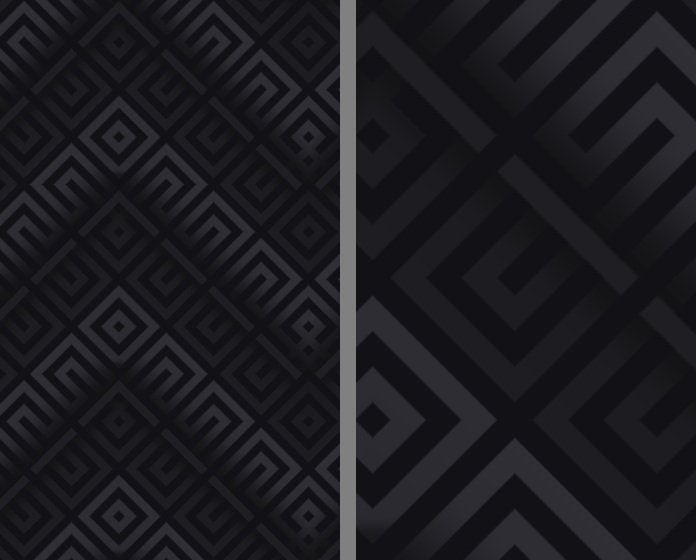
Left, the full canvas; right, a detail of the centre.
This pattern is drawn by a WebGL 1 fragment shader. Its source:

```glsl
precision highp float;
uniform vec2 u_resolution;

float band(float d, float centre) {
  return abs(d - centre) - 0.5;
}

float squareRings(vec2 p) {
  float d = max(abs(p.x), abs(p.y));
  return min(band(d, 1.0), band(d, 3.0));
}

// Nested arch: two arms leave through the lower edge, the other two are joined.
float keyArch(vec2 p) {
  float d = max(abs(p.x), p.y);
  float arch = min(band(d, 1.0), band(d, 3.0));
  arch = max(arch, min(p.x, -3.5 - p.y));
  vec2 joint = abs(p - vec2(2.0, -3.0)) - vec2(1.5, 0.5);
  return min(arch, max(joint.x, joint.y));
}

// Closed rings with two arms running on through the lower edge.
float openRings(vec2 p) {
  float arms = max(band(abs(p.x + 2.0), 1.0), p.y);
  return min(squareRings(p), arms);
}

void main() {
  // Eight columns per mirrored repeat, four half-cells down.
  vec2 uv = gl_FragCoord.xy / u_resolution.y;
  vec2 q = vec2(uv.x, 1.0 - uv.y) * 11.815 - vec2(2.508, 2.892);
  q.x = abs(mod(q.x + 4.0, 8.0) - 4.0);

  // Diagonal cells, eight strand widths across.
  vec2 diagonal = vec2(q.x + q.y, q.x - q.y) * 0.5;
  vec2 cell = floor(diagonal + 0.5);
  vec2 p = (diagonal - cell) * 8.0;
  float kind = cell.x + cell.y;

  // Every second row of cells is dim and turned half round.
  bool dim = mod(cell.y, 2.0) > 0.5;
  if (dim) {
    p = -p;
    kind = 4.0 - kind;
  }
  if (mod(kind, 2.0) < 0.5) p.x = -p.x;

  float strand = squareRings(p);
  if (kind > 3.5) strand = openRings(p);
  else if (kind > 0.5) strand = keyArch(p);

  // Bright strands fade toward the weave; dim ones pass under a cross strand.
  float light = kind < 0.5 ? 0.172 : mix(0.085, 0.178, smoothstep(-4.2, 0.5, p.y));
  if (dim) {
    light = 0.108;
    if (kind > 0.5) {
      float across = band(p.y, -3.0);
      float cross = max(across, abs(p.x) - 3.5);
      light = mix(0.078, 0.112, smoothstep(0.0, 2.2, across));
      light = mix(light, 0.128, 1.0 - smoothstep(-0.1, 0.1, cross));
      strand = min(strand, cross);
    }
  } else if (kind < 0.5) {
    // The lower tip of the closed diamond lies in shadow.
    light *= mix(0.6, 1.0, smoothstep(0.4, 1.6, 7.0 - (q.y - floor(q.y / 4.0 + 0.5) * 4.0) * 8.0));
  }

  // Soft sheen along the strands and a deeper ground.
  light *= 1.0 + 0.06 * p.y / 4.0;
  float edge = 50.0 / u_resolution.y + 0.03;
  float cover = 1.0 - smoothstep(-edge, edge, strand);
  vec3 ground = vec3(0.070, 0.066, 0.088);
  vec3 metal = light * vec3(1.0, 0.98, 1.12);
  gl_FragColor = vec4(mix(ground, metal, cover), 1.0);
}
```
